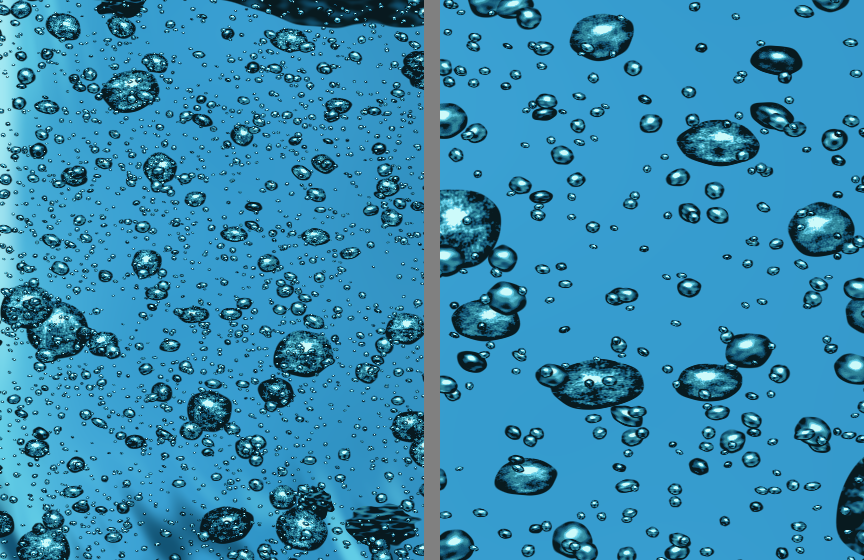
Left, the full canvas; right, a detail of the centre.
This texture is drawn by a Shadertoy shader. Its source:

```glsl
// Air bubbles of many sizes rising through bright blue water under a dark surface.

const vec3 BLACK = vec3(0.03, 0.10, 0.12);
const vec3 DEEP  = vec3(0.07, 0.33, 0.46);
const vec3 TEAL  = vec3(0.19, 0.53, 0.61);
const vec3 WATER = vec3(0.21, 0.61, 0.81);
const vec3 LIGHT = vec3(0.38, 0.80, 0.90);
const vec3 GLINT = vec3(0.80, 0.98, 0.98);

vec3 hash3(vec2 p) {
    vec3 q = fract(p.xyx * vec3(0.1031, 0.1030, 0.0973));
    q += dot(q, q.yxz + 33.33);
    return fract((q.xxy + q.yzz) * q.zyx);
}

float gradDot(vec2 cell, vec2 offset) {
    float a = 6.2832 * hash3(cell).x;
    return dot(vec2(cos(a), sin(a)), offset);
}

// Gradient noise, roughly -0.7 to 0.7
float noise(vec2 p) {
    vec2 i = floor(p), f = p - i;
    vec2 u = f * f * f * (f * (f * 6.0 - 15.0) + 10.0);
    vec2 e = vec2(0.0, 1.0);
    return mix(mix(gradDot(i, f), gradDot(i + e.yx, f - e.yx), u.x),
               mix(gradDot(i + e.xy, f - e.xy), gradDot(i + e.yy, f - e.yy), u.x), u.y);
}

// Brightness to glass colour, from black shadow to white glint
vec3 glassRamp(float v) {
    vec3 c = mix(BLACK, DEEP, smoothstep(0.0, 0.25, v));
    c = mix(c, TEAL, smoothstep(0.22, 0.46, v));
    c = mix(c, LIGHT, smoothstep(0.48, 0.74, v));
    return mix(c, GLINT, smoothstep(0.74, 1.0, v));
}

// Refracting inside of a bubble; q is 1 long at the rim
vec3 glass(vec2 q, float radius, float seed, float gloom) {
    float d = length(q);
    float big = smoothstep(0.008, 0.03, radius);
    float v = 0.46 + 0.18 * q.y - gloom;
    v += 0.55 * noise(q * vec2(1.6, 2.6) + seed);
    v += big * 0.55 * noise(q * vec2(5.0, 7.0) + seed * 1.7);
    v += big * 0.45 * noise(q * 15.0 + seed);
    v -= 0.50 * smoothstep(0.55, 0.95, d);
    // Shadowed belly, bright lower arc and upper highlight
    v -= 0.30 * smoothstep(0.45, 0.0, length(q - vec2(0.0, -0.35)));
    v += 0.45 * smoothstep(0.16, 0.0, abs(d - 0.74)) * smoothstep(0.3, 0.9, -q.y);
    vec2 spot = (q - vec2(0.12 * sin(seed), 0.32)) * vec2(1.0, 1.35);
    v += 0.85 * smoothstep(mix(0.55, 0.36, big), 0.05, length(spot));
    return glassRamp(v);
}

void bubbleLayer(inout vec3 col, vec2 p, float cell, float layer) {
    vec2 home = floor(p / cell);
    float px = 1.0 / iResolution.y;
    for (int j = -1; j <= 1; j++)
    for (int i = -1; i <= 1; i++) {
        vec2 id = home + vec2(i, j);
        vec3 place = hash3(id + 71.3 * layer + 11.0);
        vec3 shape = hash3(id + 37.7 * layer + 205.0);
        vec2 centre = (id + place.xy) * cell;
        // Bubbles gather in loose clusters
        if (place.z > 0.56 + 0.55 * noise(centre * 7.0 + 4.0)) continue;

        float radius = cell * mix(0.15, 0.28, shape.x * shape.x);
        float tilt = 0.7 * (shape.y - 0.62);
        float cs = cos(tilt), sn = sin(tilt);
        vec2 q = mat2(cs, -sn, sn, cs) * (p - centre) / radius;
        q.y /= mix(0.50, 0.95, shape.z);
        if (dot(q, q) > 3.0) continue;

        float seed = 40.0 * shape.y + 9.0 * place.x;
        q *= 1.0 + 0.16 * noise(q * 1.1 + seed);
        float edge = (length(q) - 1.0) * radius;
        float gloom = 0.28 * smoothstep(0.65, 1.0, place.x);
        float cover = smoothstep(px, -px, edge);
        col = mix(col, glass(q, radius, seed, gloom), cover);
    }
}

// Blue water with a lit left side and streaks at top left and bottom
vec3 water(vec2 p) {
    vec3 c = WATER + 0.05 * noise(p * 3.0);
    c = mix(c, WATER * 0.88, smoothstep(0.35, 0.8, p.x) * 0.5);
    float glow = exp(-p.x * 11.0) * (0.85 + 0.6 * noise(p * vec2(5.0, 4.0)));
    float rays = noise(vec2(p.x * 28.0 + p.y * 5.0, p.y * 2.0));
    glow += 0.8 * max(rays, 0.0) * smoothstep(0.72, 1.0, p.y) * smoothstep(0.4, 0.0, p.x);
    c = mix(c, LIGHT, clamp(glow * 1.2, 0.0, 1.0));
    c = mix(c, GLINT, 0.6 * smoothstep(0.05, 0.0, p.x) * smoothstep(0.2, 0.6, p.y));
    float floorZone = smoothstep(0.24, 0.02, p.y);
    float folds = noise(vec2(p.x * 15.0 + p.y * 8.0, p.y * 5.0 - p.x * 2.0));
    c = mix(c, DEEP, floorZone * smoothstep(0.05, 0.5, folds));
    return mix(c, LIGHT, floorZone * smoothstep(0.08, 0.5, -folds));
}

// Ragged dark lump with a few reflections
void darkLump(inout vec3 col, vec2 p, vec2 centre, vec2 size) {
    vec2 q = (p - centre) / size;
    float d = length(q) + 0.5 * noise(q * 1.6 + centre * 50.0);
    float v = 0.9 * noise(q * vec2(3.0, 6.0)) + 0.25 * q.y;
    col = mix(col, glassRamp(v), smoothstep(1.04, 0.97, d));
}

void mainImage(out vec4 fragColor, in vec2 fragCoord) {
    vec2 p = fragCoord / iResolution.y;
    vec3 col = water(p);

    // Dark surface along the top right
    float shore = 1.005 - 0.052 * smoothstep(0.36, 0.56, p.x) + 0.012 * noise(p * 14.0);
    vec3 murk = glassRamp(0.04 + 0.35 * noise(p * vec2(30.0, 60.0)));
    col = mix(col, murk, smoothstep(-0.002, 0.002, p.y - shore));

    darkLump(col, p, vec2(0.68, 0.06), vec2(0.065, 0.036));
    darkLump(col, p, vec2(0.565, 0.10), vec2(0.028, 0.030));
    darkLump(col, p, vec2(0.22, 1.0), vec2(0.045, 0.032));

    // Six scales of bubbles, the small over the large
    float cell = 0.21;
    for (int k = 0; k < 6; k++) {
        bubbleLayer(col, p, cell, float(k));
        cell *= 0.6;
    }
    fragColor = vec4(clamp(col, 0.0, 1.0), 1.0);
}
```
